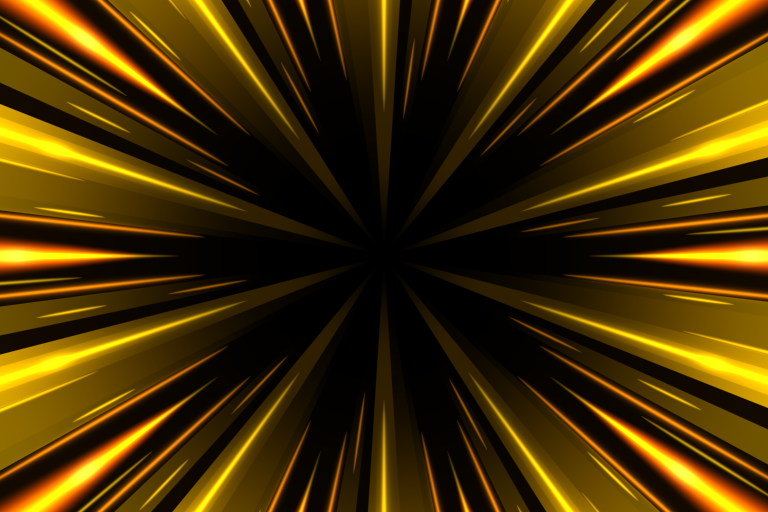
This background is drawn by a Shadertoy shader. Its source:

```glsl
// Golden starburst: ten repeated sectors of translucent beams, thin streaks and hot flares on black.
#define SECTORS 10.0
#define BEAM_HALF_ANGLE 3.6
#define BEAM_HOT_RADIUS 0.676
#define FLARE_HOT_RADIUS 0.72
#define FLARE_START 0.42
#define FLARE_SPREAD 0.115
#define AMBER vec3(1.0, 0.55, 0.03)
#define GOLD vec3(1.0, 0.80, 0.05)
#define RUST vec3(0.50, 0.13, 0.0)

// Antialiased angular band between two angles in degrees.
float band(float angle, float lo, float hi, float r) {
    float soft = 0.8 / iResolution.y;
    float dLo = radians(angle - lo) * r;
    float dHi = radians(hi - angle) * r;
    return smoothstep(-soft, soft, dLo) * smoothstep(-soft, soft, dHi);
}

// Radial streak that tapers to a point at both ends.
float streak(float angle, float r, float start, float end, float width) {
    float t = clamp((r - start) / (end - start), 0.0, 1.0);
    float taper = sqrt(4.0 * t * (1.0 - t));
    float d = radians(angle) * r / (width * taper + 0.0005);
    return taper * exp(-d * d);
}

// Small glow, stretched along the ray.
float hotSpot(float angle, float r, float radius, float size) {
    vec2 q = vec2((r - radius) * 0.4, radians(angle) * r) / size;
    return exp(-dot(q, q));
}

void mainImage(out vec4 fragColor, in vec2 fragCoord) {
    vec2 p = (fragCoord - 0.5 * iResolution.xy) / iResolution.y;
    float r = length(p);
    float theta = degrees(atan(p.y, p.x + 1e-6));

    // Fold the plane: one angle around the beams, one around the flares
    float pitch = 360.0 / SECTORS;
    float a = mod(theta, pitch) - 0.5 * pitch;
    float b = mod(theta + 0.5 * pitch, pitch) - 0.5 * pitch;

    // Dark ground
    vec3 color = vec3(0.07, 0.035, 0.0) * smoothstep(0.15, 0.8, r);

    // Olive side bands
    float side = 0.46 * smoothstep(0.2, 0.85, r);
    float sideMask = band(a, BEAM_HALF_ANGLE, 11.2, r);
    color += side * sideMask * vec3(1.0, 0.60 + 0.25 * r, 0.0);
    color += 0.035 * band(a, BEAM_HALF_ANGLE, 9.0, r) * smoothstep(0.05, 0.25, r) * vec3(1.0, 0.6, 0.0);
    color += 0.8 * side * band(a, -10.5, -6.3, r) * vec3(1.0, 0.60 + 0.25 * r, 0.0);

    // Broad beams with a brighter inner wedge
    float ramp = smoothstep(0.3, 0.85, r);
    float beam = 0.18 * smoothstep(0.0, 0.22, r) + 0.62 * pow(ramp, 1.5);
    float beamMask = band(a, -BEAM_HALF_ANGLE, BEAM_HALF_ANGLE, r);
    color += beam * beamMask * vec3(1.0, 0.62 + 0.2 * r, 0.0);
    color += 0.16 * ramp * band(a, -1.9, 1.5, r) * GOLD;

    // Beam spine, its hot spot and the bright outer edge
    color += 0.75 * streak(a, r, 0.28, 1.08, 0.0045) * GOLD;
    color += 0.22 * streak(a, r, 0.30, 1.08, 0.016) * GOLD;
    color += 0.6 * hotSpot(a, r, BEAM_HOT_RADIUS, 0.012) * GOLD;
    color += 0.65 * streak(a - 3.9, r, 0.60, 1.0, 0.003) * GOLD;

    // Mirrored amber streaks beside each flare
    float mirrored = abs(b) - 6.0;
    color += 0.70 * streak(mirrored, r, 0.35, 0.98, 0.0035) * AMBER;
    color += 0.35 * streak(mirrored, r, 0.35, 0.98, 0.009) * AMBER;

    // Short accent streaks
    color += 0.55 * streak(b - 10.0, r, 0.27, 0.43, 0.0022) * AMBER;
    color += 0.70 * streak(b - 10.1, r, 0.55, 0.69, 0.0024) * GOLD;
    color += 0.75 * streak(b + 7.9, r, 0.55, 0.69, 0.0024) * GOLD;
    color += 0.75 * streak(b - 4.1, r, 0.59, 0.92, 0.003) * GOLD;

    // Flares: rust shell, amber body, golden core
    float halfWidth = FLARE_SPREAD * max(r - FLARE_START, 0.0) + 0.0005;
    float n = abs(radians(b) * r) / halfWidth;
    float grow = smoothstep(FLARE_START, 0.64, r);
    color += grow * RUST * smoothstep(1.15, 0.5, n);
    color += grow * vec3(0.85, 0.48, 0.0) * exp(-4.0 * n * n);
    color += grow * vec3(0.35, 0.38, 0.03) * exp(-9.0 * n * n);
    color += 0.6 * streak(b, r, 0.40, 1.0, 0.004) * GOLD;
    color += hotSpot(b, r, FLARE_HOT_RADIUS, 0.014) * vec3(0.5, 0.45, 0.3);

    fragColor = vec4(min(color, 1.0), 1.0);
}
```
